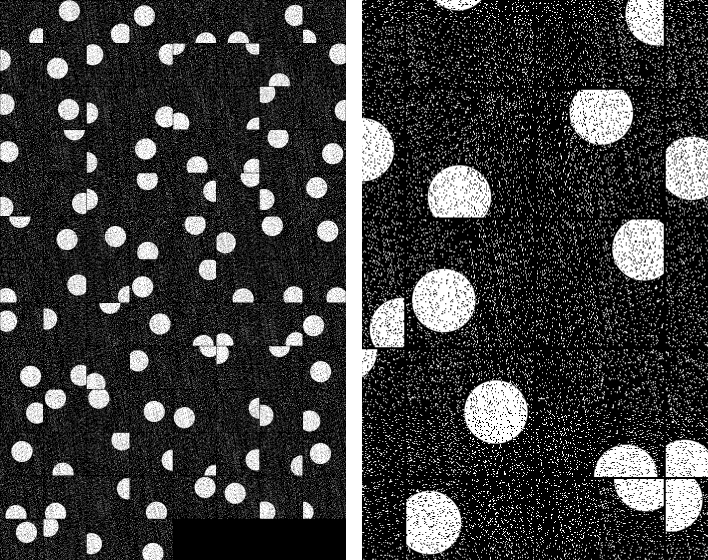
Left: the whole. Right: its middle third, enlarged.
A Shadertoy shader for this pattern:

```glsl
// Contact sheet of noisy square tiles, each holding one white disc clipped by its tile.

const float COLUMNS = 8.0;          // tiles across the canvas
const float LAST_ROW = 12.0;        // index of the partly filled row
const float LAST_ROW_TILES = 4.0;   // tiles in that row
const float GRAINS = 130.0;         // noise grains along a tile side
const float DISC_RADIUS = 0.244;    // in tile sides
const float FLIP_CHANCE = 0.105;    // share of inverted grains
const int SAMPLES = 4;              // samples per pixel side

const vec3 BLACK = vec3(0.0);
const vec3 WHITE = vec3(1.0);

float hash(vec2 p) {
    return fract(sin(dot(p, vec2(12.9898, 78.233))) * 43758.5453);
}

vec2 hash2(vec2 p) {
    return vec2(hash(p + 3.7), hash(p + 41.3));
}

// 1 inside the disc, 0 outside, with an edge of the given width
float disc(vec2 p, vec2 center, float radius, float edge) {
    return 1.0 - smoothstep(-0.5 * edge, 0.5 * edge, length(p - center) - radius);
}

// 1 inside a tile, 0 on the thin line around it
float tileMask(vec2 local, float margin) {
    vec2 inset = min(local, 1.0 - local);
    return step(margin, min(inset.x, inset.y));
}

// 1 where the sheet has a tile, 0 in the empty remainder
float filled(vec2 tile) {
    float limit = tile.y < LAST_ROW ? COLUMNS : LAST_ROW_TILES;
    return step(tile.x, limit - 0.5) * step(tile.y, LAST_ROW + 0.5);
}

// 1 for grains that swap black and white
float flipped(vec2 tile, vec2 local, float chance) {
    vec2 grain = floor(local * GRAINS);
    float seed = 100.0 * hash(tile + 17.0);
    return step(hash(grain + seed), chance);
}

// Brightness at a point measured in tile sides from the top left
float sheet(vec2 p) {
    vec2 tile = floor(p);
    vec2 local = p - tile;
    float shape = disc(local, hash2(tile), DISC_RADIUS, 1.0 / GRAINS);
    float noisy = mix(shape, 1.0 - shape, flipped(tile, local, FLIP_CHANCE));
    return noisy * tileMask(local, 1.0 / GRAINS) * filled(tile);
}

void mainImage(out vec4 fragColor, in vec2 fragCoord) {
    float tileSize = iResolution.x / COLUMNS;
    float light = 0.0;

    // Average the fine grains over the pixel area
    for (int j = 0; j < SAMPLES; j++) {
        for (int i = 0; i < SAMPLES; i++) {
            vec2 offset = (vec2(i, j) + 0.5) / float(SAMPLES) - 0.5;
            vec2 point = fragCoord + offset;
            light += sheet(vec2(point.x, iResolution.y - point.y) / tileSize);
        }
    }
    light /= float(SAMPLES * SAMPLES);

    fragColor = vec4(mix(BLACK, WHITE, light), 1.0);
}
```
